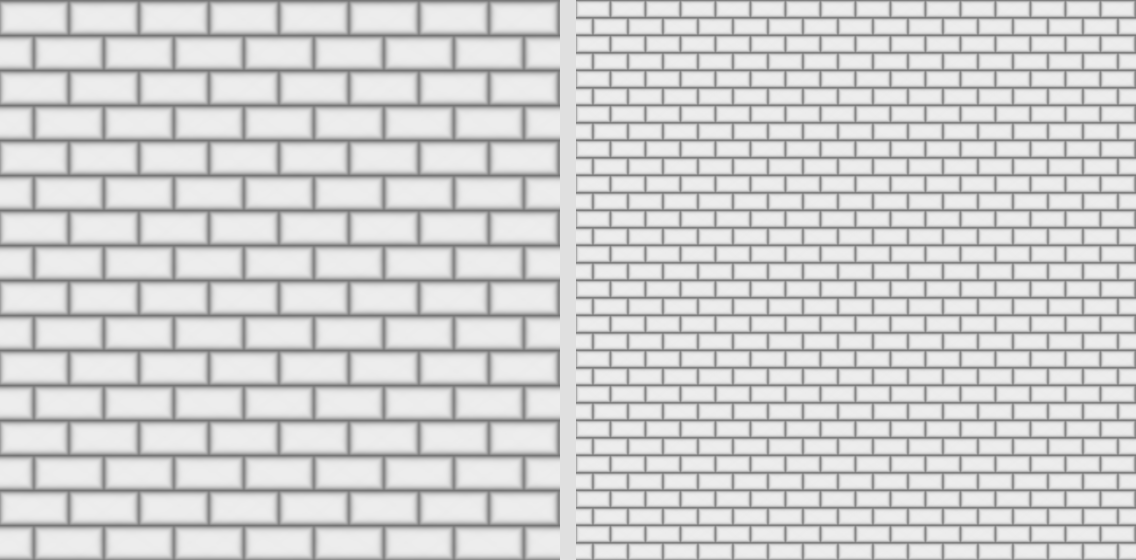
Left, the tile; right, the same tile 2 across and 2 down.
Give the GLSL for this texture map, as a Shadertoy shader.

```glsl
// Pale running-bond brick wall with soft grey mortar joints.
// Each pixel finds its brick cell, measures the distance to the nearest joint
// and shades it with a smooth falloff; wrapping sines add faint mottling.

const float TAU = 6.2831853;
const vec2 BRICK_COUNT = vec2(8.0, 16.0);
const vec2 BRICK_SIZE = vec2(2.0, 1.0);         // in row heights
const vec2 JOINT_OFFSET = vec2(0.016, 0.017);   // in bricks
const float JOINT_SOFTNESS = 0.092;             // in row heights
const float CORNER_BLEND = 0.06;
const vec3 BRICK_COLOR = vec3(0.928);
const vec3 MORTAR_COLOR = vec3(0.465);

// Position inside a brick, 0 to 1, with every other row moved half a brick.
vec2 brickCell(vec2 uv, vec2 count, vec2 offset) {
    vec2 p = uv * count + offset;
    float row = floor(p.y);
    p.x += 0.5 * (1.0 - mod(row, 2.0));
    return fract(p);
}

float smoothMin(float a, float b, float blend) {
    float h = max(blend - abs(a - b), 0.0) / blend;
    return min(a, b) - 0.25 * blend * h * h;
}

// Distance to the nearest joint centre; upright joints are slightly fainter.
float jointDistance(vec2 cell, vec2 size, float blend) {
    vec2 edge = (0.5 - abs(cell - 0.5)) * size;
    float upright = length(vec2(edge.x, 0.022));
    return max(smoothMin(upright, edge.y, blend), 0.0);
}

float jointShade(float dist, float softness) {
    return exp(-pow(dist / softness, 1.35));
}

// Layered sines with whole frequencies, so the sum wraps at the borders.
float mottling(vec2 uv) {
    float sum = 0.0;
    for (int i = 1; i <= 3; i++) {
        float f = float(i);
        vec2 freq = vec2(13.0, 19.0) * f;
        float warp = sin(TAU * (5.0 * uv.x - 3.0 * uv.y) + f);
        sum += sin(TAU * freq.x * uv.x + warp) * sin(TAU * freq.y * uv.y - warp) / f;
    }
    return sum;
}

void mainImage(out vec4 fragColor, in vec2 fragCoord) {
    vec2 uv = fragCoord / iResolution.xy;
    vec2 cell = brickCell(uv, BRICK_COUNT, JOINT_OFFSET);
    float dist = jointDistance(cell, BRICK_SIZE, CORNER_BLEND);
    float mortar = jointShade(dist, JOINT_SOFTNESS);
    vec3 color = mix(BRICK_COLOR, MORTAR_COLOR, mortar);
    color += 0.003 * mottling(uv);
    fragColor = vec4(color, 1.0);
}
```
